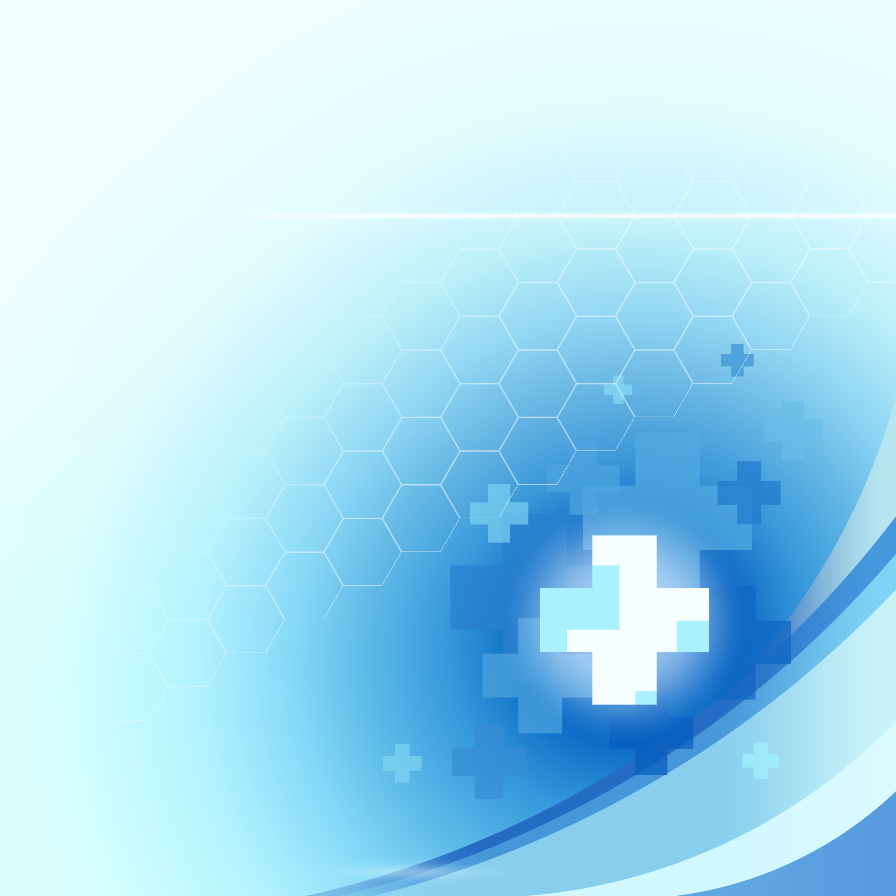
Write a WebGL 2 fragment shader that draws this background.

```glsl
#version 300 es
precision highp float;
// Pale-to-deep blue glow with a honeycomb, scattered plus shapes and curved sweeps in the corner.

uniform vec2 u_resolution;
out vec4 fragColor;

// Glow: colour stops by distance from its centre
const vec2 GLOW_CENTER = vec2(0.71, 0.297);
const vec3 GLOW_COLORS[8] = vec3[8](
    vec3(0.03, 0.33, 0.72), vec3(0.10, 0.42, 0.76), vec3(0.25, 0.59, 0.84), vec3(0.41, 0.71, 0.89),
    vec3(0.57, 0.84, 0.95), vec3(0.74, 0.94, 0.98), vec3(0.89, 0.99, 1.00), vec3(0.95, 1.00, 1.00));
const float GLOW_RADII[8] = float[8](0.0, 0.12, 0.19, 0.27, 0.35, 0.443, 0.586, 0.807);
const vec3 LOW_TINT = vec3(-0.05, 0.01, 0.02);

// Honeycomb
const vec2 HEX_ORIGIN = vec2(0.2747, 0.3086);
const vec2 HEX_REPEAT = vec2(0.1302, 0.0752);
const float HEX_LINE = 0.0008;
const float HEX_OPACITY = 0.55;

// Horizontal light streak
const float STREAK_Y = 0.759;

// Sweeps: (height at right side, x at bottom, bulge), and colours at both ends
const vec3 SWEEPS[6] = vec3[6](
    vec3(0.557, 0.341, 0.133), vec3(0.424, 0.341, 0.070), vec3(0.382, 0.380, 0.058),
    vec3(0.342, 0.417, 0.048), vec3(0.195, 0.586, 0.042), vec3(0.117, 0.753, 0.022));
const vec3 SWEEP_LEFT[6] = vec3[6](
    vec3(0.05, 0.31, 0.69), vec3(0.14, 0.42, 0.77), vec3(0.28, 0.59, 0.85),
    vec3(0.53, 0.81, 0.93), vec3(0.82, 0.97, 1.00), vec3(0.38, 0.66, 0.89));
const vec3 SWEEP_RIGHT[6] = vec3[6](
    vec3(0.72, 0.90, 0.94), vec3(0.28, 0.60, 0.87), vec3(0.50, 0.83, 0.96),
    vec3(0.79, 0.95, 0.98), vec3(0.85, 0.98, 1.00), vec3(0.34, 0.61, 0.87));
const vec3 SWEEP_TIP = vec3(0.60, 0.89, 0.98);

// Pluses: (centre, half size), and tone from deep to pale; the first ones tint the bright plus
const int PLUS_COUNT = 14;
const int TINTING_COUNT = 3;
const float ARM_RATIO = 0.38;
const vec3 PLUSES[PLUS_COUNT] = vec3[PLUS_COUNT](
    vec3(0.597, 0.333, 0.0944), vec3(0.819, 0.283, 0.0638), vec3(0.727, 0.182, 0.0469),
    vec3(0.745, 0.422, 0.0944), vec3(0.603, 0.246, 0.0645), vec3(0.546, 0.150, 0.0417),
    vec3(0.449, 0.148, 0.0215), vec3(0.557, 0.427, 0.0326), vec3(0.651, 0.466, 0.0404),
    vec3(0.690, 0.565, 0.0156), vec3(0.823, 0.598, 0.0182), vec3(0.885, 0.520, 0.0326),
    vec3(0.836, 0.450, 0.0352), vec3(0.849, 0.151, 0.0202));
const float TONES[PLUS_COUNT] = float[PLUS_COUNT](
    0.23, 0.06, 0.0, 0.52, 0.48, 0.32, 0.8, 0.78, 0.48, 0.85, 0.35, 0.65, 0.18, 1.0);
const vec3 PLUS_DEEP = vec3(0.02, 0.36, 0.75);
const vec3 PLUS_PALE = vec3(0.62, 0.95, 1.00);
const float PLUS_OPACITY = 0.7;
const vec3 BRIGHT_PLUS = vec3(0.697, 0.308, 0.0944);
const vec3 BRIGHT_COLOR = vec3(0.96, 1.00, 1.00);
const vec3 BRIGHT_TINT = vec3(0.67, 0.94, 1.00);
const vec3 HALO_COLOR = vec3(0.82, 0.91, 1.00);

float cover(float dist, float pixel) {
    return 1.0 - smoothstep(-0.5 * pixel, 0.5 * pixel, dist);
}

float plusDistance(vec2 p, vec3 plus) {
    vec2 d = abs(p - plus.xy);
    return max(max(d.x, d.y) - plus.z, min(d.x, d.y) - ARM_RATIO * plus.z);
}

// Positive on the lower right side of an arc, beyond its chord only
float sweepDistance(vec2 p, vec3 sweep) {
    vec2 a = vec2(1.0, sweep.x);
    vec2 b = vec2(sweep.y, 0.0);
    vec2 chord = b - a;
    vec2 outward = normalize(vec2(-chord.y, chord.x));
    float radius = (0.25 * dot(chord, chord) + sweep.z * sweep.z) / (2.0 * sweep.z);
    float arc = length(p - 0.5 * (a + b) + outward * (radius - sweep.z)) - radius;
    return min(arc, dot(p - a, outward));
}

vec3 glow(vec2 p) {
    vec2 d = p - GLOW_CENTER;
    float r = length(d) - 0.12 * max(dot(d, vec2(-0.707)), 0.0);
    vec3 color = GLOW_COLORS[0];
    for (int i = 1; i < 8; i++) {
        float t = clamp((r - GLOW_RADII[i - 1]) / (GLOW_RADII[i] - GLOW_RADII[i - 1]), 0.0, 1.0);
        color = mix(color, GLOW_COLORS[i], t);
    }
    return color + LOW_TINT * smoothstep(0.65, 0.2, p.y);
}

float honeycomb(vec2 p, float pixel) {
    vec2 q = p - HEX_ORIGIN;
    vec2 a = q - HEX_REPEAT * round(q / HEX_REPEAT);
    vec2 b = q - HEX_REPEAT * (floor(q / HEX_REPEAT) + 0.5);
    vec2 local = dot(a, a) < dot(b, b) ? a : b;
    vec2 cell = p - local;
    vec2 d = abs(local);
    float inner = 0.5 * HEX_REPEAT.y - max(d.y, 0.866 * d.x + 0.5 * d.y);
    float present = step(0.135, cell.y - 0.5774 * cell.x) * step(0.12, cell.x);
    float fade = smoothstep(0.42, 0.72, 0.8 * p.x + 0.62 * (1.0 - p.y)) * smoothstep(0.92, 0.75, p.y);
    return cover(inner - HEX_LINE, pixel) * present * fade * HEX_OPACITY;
}

void main() {
    vec2 p = gl_FragCoord.xy / u_resolution.y;
    float pixel = 1.0 / u_resolution.y;
    vec3 color = glow(p);

    // Streak: thin core in a faint haze
    float away = abs(p.y - STREAK_Y);
    float streak = 0.7 * exp(-pow(away / 0.0025, 2.0)) + 0.2 * exp(-away / 0.012);
    color = mix(color, vec3(1.0), streak * smoothstep(0.15, 0.45, p.x));

    // Sweeps, softened toward their lower left tips
    for (int i = 0; i < 6; i++) {
        vec3 fill = mix(SWEEP_LEFT[i], SWEEP_RIGHT[i], smoothstep(0.78, 1.0, p.x));
        fill = mix(fill, SWEEP_TIP, 0.7 * smoothstep(0.54, 0.36, p.x));
        color = mix(color, fill, cover(-sweepDistance(p, SWEEPS[i]), pixel));
    }
    vec2 smear = (p - vec2(0.46, 0.027)) / vec2(0.07, 0.008);
    color = mix(color, vec3(0.9, 0.99, 1.0), 0.4 * exp(-dot(smear, smear)));

    // Translucent pluses
    float tint = 0.0;
    for (int i = 0; i < PLUS_COUNT; i++) {
        float shape = cover(plusDistance(p, PLUSES[i]), pixel);
        color = mix(color, mix(PLUS_DEEP, PLUS_PALE, TONES[i]), shape * PLUS_OPACITY);
        if (i < TINTING_COUNT) tint = max(tint, shape);
    }
    color = mix(color, vec3(0.95, 0.99, 1.0), honeycomb(p, pixel));

    // Halo and bright plus
    float halo = smoothstep(0.142, 0.05, length(p - BRIGHT_PLUS.xy));
    color = mix(color, HALO_COLOR, 0.68 * halo);
    vec3 bright = mix(BRIGHT_COLOR, BRIGHT_TINT, tint);
    color = mix(color, bright, cover(plusDistance(p, BRIGHT_PLUS), pixel));
    fragColor = vec4(clamp(color, 0.0, 1.0), 1.0);
}
```
